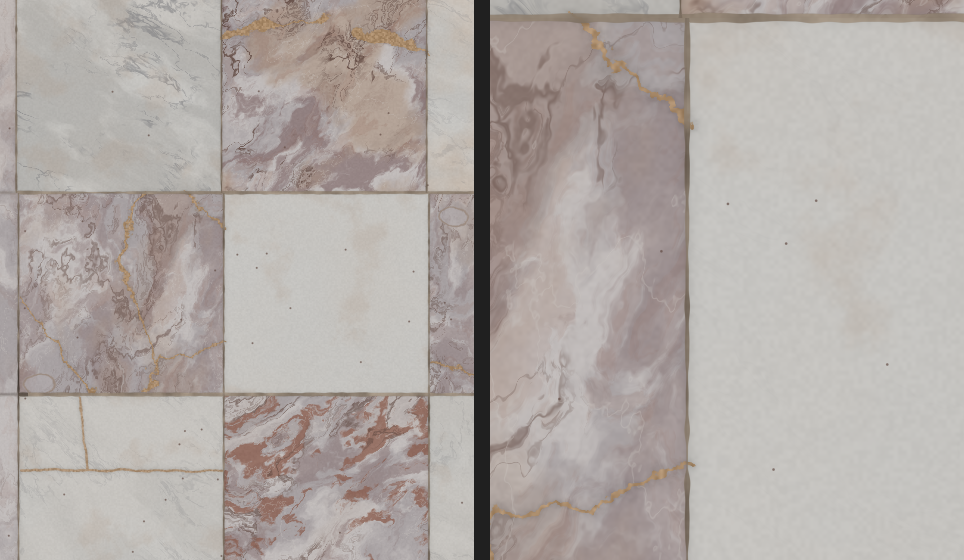
Left, the full canvas; right, a detail of the centre.
Reproduce this texture procedurally as a Shadertoy shader.

```glsl
// Weathered marble floor: white slabs alternate with mauve, rust-stained breccia.
// Tiles come from a slightly staggered grid; warped fbm supplies clouds and veins,
// and wobbling segments draw sandy repair cracks. Units: canvas height, y downward.

const vec2 TILE = vec2(0.3665, 0.3605);
const vec2 GRID_START = vec2(0.031, -0.0165);
const vec3 WHITE = vec3(0.775, 0.77, 0.757), CREAM = vec3(0.79, 0.745, 0.70);
const vec3 SLATE = vec3(0.50, 0.50, 0.51), PALE = vec3(0.755, 0.735, 0.73);
const vec3 LAVENDER = vec3(0.655, 0.63, 0.635), MAUVE = vec3(0.53, 0.45, 0.45);
const vec3 UMBER = vec3(0.38, 0.29, 0.26), RUST = vec3(0.54, 0.36, 0.30);
const vec3 TAN = vec3(0.66, 0.56, 0.48), GOLD = vec3(0.67, 0.54, 0.39);

// Crack segments: start.xy, end.xy
const vec4 CRACKS[12] = vec4[12](
    vec4(.247, .349, .214, .462), vec4(.214, .462, .243, .547),
    vec4(.243, .547, .278, .645), vec4(.278, .645, .395, .616),
    vec4(.278, .645, .260, .700), vec4(.034, .530, .168, .703),
    vec4(.332, .346, .398, .401), vec4(.141, .710, .156, .837),
    vec4(.037, .840, .396, .840), vec4(.398, .066, .580, .030),
    vec4(.645, .055, .760, .098), vec4(.768, .647, .846, .670));

float hash(vec2 p) {
    vec3 h = fract(p.xyx * 0.1031);
    h += dot(h, h.yzx + 33.33);
    return fract((h.x + h.y) * h.z);
}

float noise(vec2 p) {
    vec2 i = floor(p), f = fract(p);
    f = f * f * (3.0 - 2.0 * f);
    return mix(mix(hash(i), hash(i + vec2(1, 0)), f.x),
               mix(hash(i + vec2(0, 1)), hash(i + 1.0), f.x), f.y);
}

float fbm(vec2 p) {
    float sum = 0.0, amp = 0.454;
    for (int i = 0; i < 6; i++) {
        sum += amp * noise(p);
        p = mat2(1.6, 1.2, -1.2, 1.6) * p + 17.0;
        amp *= 0.56;
    }
    return sum;
}

float vein(vec2 p, float width) {
    return 1.0 - smoothstep(0.0, width, abs(fbm(p) - 0.5));
}

// Coordinates stretched along a bedding direction
vec2 bedding(vec2 p, float angle, float stretch) {
    vec2 d = vec2(cos(angle), sin(angle));
    return vec2(dot(p, d) / stretch, dot(p, vec2(-d.y, d.x)));
}

vec2 warp(vec2 p, float amount) {
    return p + amount * (vec2(fbm(p * 9.0), fbm(p * 9.0 + 31.0)) - 0.5);
}

vec3 whiteMarble(vec2 p, float angle, float veins, float warmth, float seed) {
    vec2 w = warp(bedding(p, angle, 2.2) + seed, 0.12);
    vec3 col = mix(WHITE, CREAM, warmth * smoothstep(0.3, 0.65, fbm(p * 6.0 + seed)));
    col -= 0.07 * veins * smoothstep(0.42, 0.66, fbm(w * 13.0));
    float broken = smoothstep(0.4, 0.58, fbm(p * 10.0 + seed + 40.0));
    float threads = max(vein(w * 15.0, 0.03), 0.7 * vein(w * 30.0 + 7.0, 0.035));
    col = mix(col, SLATE, 0.6 * veins * broken * threads);
    return mix(col, TAN, 0.16 * smoothstep(0.56, 0.74, fbm(p * 14.0 + 70.0 + seed)));
}

vec3 breccia(vec2 p, float angle, float depth, float rust, float ochre, float seed) {
    vec2 q = bedding(p, angle, 1.6) + seed, w = warp(q, 0.2);
    vec3 col = mix(LAVENDER, PALE, smoothstep(0.36, 0.6, fbm(w * 13.0)));
    col = mix(col, MAUVE, 0.75 * depth * smoothstep(0.5, 0.66, fbm(w * 21.0 + 5.0)));
    col = mix(col, TAN, ochre * smoothstep(0.47, 0.66, fbm(q * 10.0 + 50.0)));
    col = mix(col, RUST, rust * smoothstep(0.53, 0.65, fbm(w * 32.0 + 80.0)));
    float broken = smoothstep(0.42, 0.58, fbm(q * 13.0 + 23.0));
    float threads = max(vein(w * 9.0 + 13.0, 0.025), 0.55 * vein(w * 22.0 + 37.0, 0.03));
    col = mix(col, UMBER, 0.85 * depth * broken * threads);
    return mix(col, vec3(0.79, 0.77, 0.75), 0.3 * vein(q * 16.0 + 3.0, 0.01));
}

vec3 slab(vec2 p, vec2 id) {
    float seed = 3.7 * id.x + 8.3 * id.y + 12.0;
    if (id.x < 0.0) return breccia(p, 1.5, 0.2, 0.08, 0.1, seed);
    if (mod(id.x + id.y, 2.0) < 0.5) {
        float veins = id.x == 1.0 ? 0.06 : (id.x == 0.0 && id.y == 0.0 ? 1.0 : 0.35);
        float warmth = id.x == 2.0 && id.y == 0.0 ? 1.0 : 0.15;
        return whiteMarble(p, 0.5 + 0.15 * id.y, veins, warmth, seed);
    }
    if (id.y == 0.0) return breccia(p, -0.8, 1.0, 0.15, 0.55, seed);
    if (id.y == 2.0) return breccia(p, -0.6, 0.7, 0.75, 0.1, seed);
    return breccia(p, 1.85, 0.55, 0.12, 0.25, seed);
}

float segment(vec2 p, vec2 a, vec2 b) {
    vec2 d = b - a;
    return length(p - a - d * clamp(dot(p - a, d) / dot(d, d), 0.0, 1.0));
}

void mainImage(out vec4 fragColor, in vec2 fragCoord) {
    float px = 1.0 / iResolution.y;
    vec2 p = vec2(fragCoord.x, iResolution.y - fragCoord.y) * px;

    // Staggered grid and slab surface
    float row = floor((p.y - GRID_START.y) / TILE.y);
    vec2 g = (p - GRID_START - vec2(row < 0.5 ? -0.002 : 0.002, 0.0)) / TILE;
    vec2 id = floor(g), f = fract(g), edge = min(f, 1.0 - f) * TILE;
    vec3 col = slab(p, id);
    float grit = noise(p * 380.0);

    // Sandy cracks of uneven width
    float calm = row > 1.5 ? 0.25 : 1.0;
    vec2 jitter = vec2(fbm(p * 32.0), fbm(p * 32.0 + 60.0)) - 0.5;
    float gap = 1.0;
    for (int i = 0; i < 12; i++)
        gap = min(gap, segment(p + 0.04 * calm * jitter, CRACKS[i].xy, CRACKS[i].zw));
    float swell = smoothstep(0.5, 0.9, noise(p * 17.0)) * calm;
    float width = 0.0013 + 0.005 * swell * (row < 0.5 ? 1.7 : 0.4);
    vec3 sand = mix(GOLD, TAN, row > 1.5 ? 0.5 : 0.15) + 0.14 * (grit - 0.5);
    col *= 1.0 - 0.1 * exp(-max(gap - width, 0.0) / 0.003);
    col = mix(col, sand, 0.9 * (1.0 - smoothstep(width - 0.5 * px, width + px, gap)));

    // Rounded stone plugs with a thin rim
    for (int i = 0; i < 2; i++) {
        vec2 c = i == 0 ? vec2(0.069, 0.686) : vec2(0.808, 0.386);
        float d = length((p - c) * vec2(0.65, 1.0)) - 0.017 + 0.012 * jitter.x;
        col = mix(col, LAVENDER + 0.03, 0.7 * (1.0 - smoothstep(0.0, 2.0 * px, d)));
        col = mix(col, TAN * 0.85, 0.6 * (1.0 - smoothstep(0.0, 1.5 * px, abs(d))));
    }

    // Rare pits
    vec2 cell = floor(p * 32.0);
    vec2 pit = (cell + 0.2 + 0.6 * vec2(hash(cell), hash(cell + 9.0))) / 32.0;
    float speck = 1.0 - smoothstep(0.0003, 0.0003 + 1.5 * px, length(p - pit));
    col = mix(col, UMBER, 0.7 * speck * step(0.95, hash(cell + 51.0)));

    // Worn joints, sooty along part of the left one
    float ragged = 0.0016 * (noise(p * 95.0) - 0.5);
    vec2 halfWidth = vec2(0.001, 0.0007 + 0.0022 * noise(vec2(p.x * 6.0, floor(g.y + 0.5))));
    vec2 joint = 1.0 - smoothstep(halfWidth - 0.5 * px, halfWidth + px, edge + ragged);
    joint.y *= id.x < 0.0 ? 0.25 : 1.0;
    vec3 mortar = mix(vec3(0.39, 0.34, 0.29), vec3(0.66, 0.60, 0.53),
                      0.7 * noise(p * 60.0) + 0.3 * joint.y * (1.0 - joint.x));
    float soot = step(p.x, 0.05) * exp(-pow((p.y - 0.68) / 0.04, 2.0));
    mortar = mix(mortar, vec3(0.16, 0.13, 0.11), 0.8 * soot);
    col *= 1.0 - 0.1 * exp(-min(edge.x, edge.y) / 0.003);
    col = mix(col, mortar, 0.9 * max(joint.x, joint.y));

    fragColor = vec4(col + 0.025 * (grit - 0.5), 1.0);
}
```
